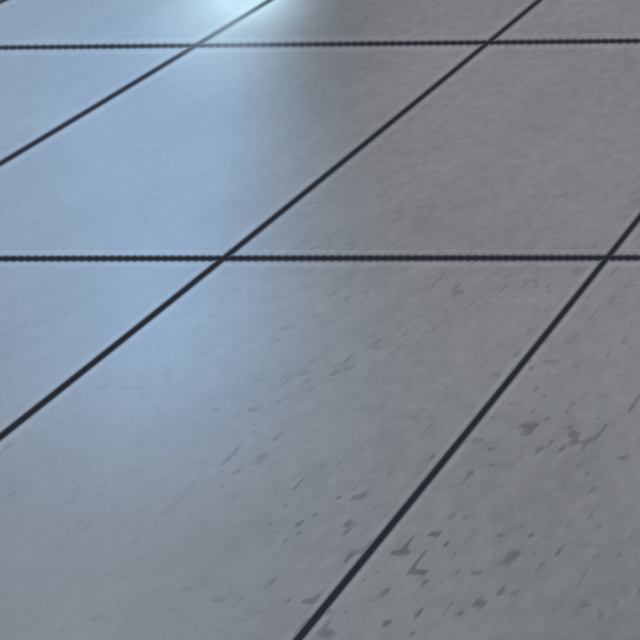
Write a WebGL 1 fragment shader that draws this texture.

```glsl
precision highp float;
uniform vec2 u_resolution;

#define VANISH vec2(2.09, 2.0)
#define TILE_STEP vec2(0.427, 0.2219)
#define TILE_START vec2(-1.240, 0.7124)
#define JOINT_HALF 0.0029
#define JOINT_SOFT 0.0022
#define GRAIN 0.055
#define PITS 0.10
#define STONE vec3(0.485, 0.495, 0.51)
#define STEEL vec3(0.53, 0.585, 0.65)
#define SKY vec3(0.57, 0.67, 0.78)
#define GLARE vec3(0.80, 0.94, 1.0)
#define JOINT vec3(0.15, 0.16, 0.19)

float hash(vec2 p) {
  return fract(sin(dot(p, vec2(127.1, 311.7))) * 43758.5453);
}

float noise(vec2 p) {
  vec2 i = floor(p), f = fract(p);
  f = f * f * (3.0 - 2.0 * f);
  return mix(mix(hash(i), hash(i + vec2(1.0, 0.0)), f.x),
             mix(hash(i + vec2(0.0, 1.0)), hash(i + vec2(1.0, 1.0)), f.x), f.y);
}

float fbm(vec2 p) {
  float sum = 0.0, amp = 0.5;
  for (int i = 0; i < 4; i++) {
    sum += amp * noise(p);
    p = p * 2.03 + 17.3;
    amp *= 0.5;
  }
  return sum / 0.9375;
}

// Soft elliptical spot of light
float glow(vec2 p, vec2 center, vec2 size) {
  vec2 q = (p - center) / size;
  return exp(-dot(q, q));
}

// Reflected light: cool on the left, neutral on the right
vec3 floorLight(vec2 p) {
  float soft = mix(0.38, 0.13, smoothstep(0.1, 0.95, p.y));
  float sheen = 1.0 - smoothstep(0.43 - soft, 0.43 + soft, p.x);
  sheen *= mix(0.45, 1.0, smoothstep(0.0, 0.5, p.y));
  vec3 color = mix(STONE, STEEL, sheen);
  float core = glow(p, vec2(0.30, 0.80), vec2(0.20, 0.30))
             + 0.65 * glow(p, vec2(0.27, 0.44), vec2(0.22, 0.18))
             + 0.55 * glow(p, vec2(0.0, 0.85), vec2(0.25, 0.35));
  color = mix(color, SKY, min(core, 1.0) * (0.25 + 0.75 * sheen));
  color -= 0.04 * glow(p, vec2(0.53, 0.96), vec2(0.09, 0.16));
  color += vec3(0.020, 0.008, 0.008) * glow(p, vec2(0.95, 0.82), vec2(0.35, 0.25));
  color -= 0.03 * smoothstep(0.45, 0.0, p.y) * smoothstep(0.2, 1.0, p.x);
  return color;
}

void main() {
  vec2 p = gl_FragCoord.xy / u_resolution;
  float pixel = 1.0 / min(u_resolution.x, u_resolution.y);

  // Perspective floor coordinates, one unit per tile
  float tilt = 0.0104 * (p.x - 0.4) * (p.y - 0.55) / 0.38;
  float depth = VANISH.y - p.y + tilt;
  vec2 tile = (vec2((p.x - VANISH.x) / depth, 1.0 / depth) - TILE_START) / TILE_STEP;
  vec2 id = floor(tile);

  // Distance to the nearest joint, measured on the canvas
  vec2 gap = abs(fract(tile + 0.5) - 0.5) * TILE_STEP;
  gap.x *= depth * depth / length(VANISH - p);
  gap.y *= depth * depth;
  gap.y += 0.0004 * sin(p.x * 530.0);
  float dist = min(gap.x, gap.y);
  float halfWidth = JOINT_HALF * depth;
  float soft = JOINT_SOFT + 0.5 * pixel;
  float joint = 1.0 - smoothstep(halfWidth - soft, halfWidth + soft, dist);

  // Stone surface: tile tint, mottling, grain and dark pits
  vec3 color = floorLight(p);
  float rough = mix(0.35, 1.0, smoothstep(0.2, 0.7, p.x + 0.15 * (0.5 - p.y)));
  color += 0.012 * (hash(id) - 0.5);
  color += 0.035 * (fbm(tile * vec2(7.0, 5.0)) - 0.5);
  color += GRAIN * rough * (fbm(tile * vec2(46.0, 42.0)) - 0.5);
  float pit = smoothstep(0.70, 0.95, noise(tile * vec2(65.0, 52.0) + 9.0));
  pit *= smoothstep(0.35, 0.65, fbm(tile * 9.0 + 31.0));
  color -= PITS * rough * pit * smoothstep(0.95, 0.1, p.y);
  color += 0.012 * (noise(p * 190.0) - 0.5);

  // Glare at the far edge
  float flare = glow(p, vec2(0.39, 1.01), vec2(0.075, 0.045))
              + 0.45 * glow(p, vec2(0.33, 0.96), vec2(0.10, 0.08));
  color = mix(color, GLARE, min(flare, 1.0) * 0.9);

  // Pale rim beside the joints, then the joints, washed out by the glare
  float rim = (dist - halfWidth - 0.006) / 0.003;
  color += 0.03 * exp(-rim * rim);
  float wash = glow(p, vec2(0.37, 0.95), vec2(0.11, 0.06));
  float haze = 0.12 * smoothstep(0.45, 1.0, p.y) * smoothstep(0.6, 0.2, p.x);
  color = mix(color, JOINT, joint * (1.0 - haze) * (1.0 - 0.6 * wash));

  gl_FragColor = vec4(clamp(color, 0.0, 1.0), 1.0);
}
```
